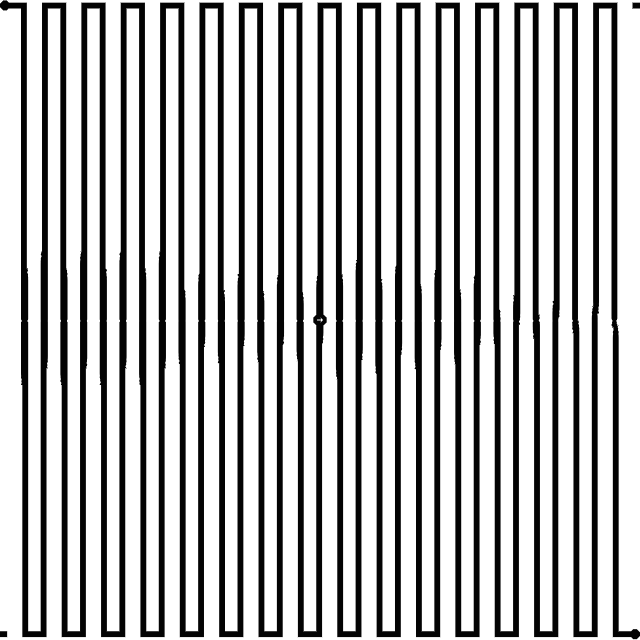
A WebGL 1 fragment shader for this pattern:

```glsl
precision highp float;
// A single black path zigzags over white: 31 upright strokes joined by square caps.
// Each stroke is two slightly offset runs whose overlap thickens the middle.
// Distances are in 1/768 of the canvas, with y pointing down.
uniform vec2 u_resolution;

const float SPACING = 23.62;

float box(vec2 p, vec2 halfSize) {
  vec2 d = abs(p) - halfSize;
  return max(d.x, d.y);
}

float octagon(vec2 p, float radius) {
  p = abs(p);
  return max(max(p.x, p.y), 0.74 * (p.x + p.y)) - radius;
}

// Half length of the overlap: steps every eight strokes, shrinking to the right
float overlapReach(float stroke) {
  float group = floor(stroke / 8.0);
  float k = mod(stroke, 8.0);
  if (group < 0.5) return 70.0;
  if (group < 1.5) return 45.0 - 0.6 * k;
  if (group < 2.5) return 63.0 - 3.0 * k;
  return max(21.0 - 3.3 * k, 0.5);
}

// Broken edge near the tip of a run, from layered sines
float tipWear(float fromTip, float y, float stroke) {
  float ripple = 0.5 + 0.5 * sin(1.1 * y + 2.3 * stroke) * sin(0.37 * y + stroke);
  return 1.5 * ripple * (1.0 - smoothstep(0.0, 15.0, fromTip));
}

float strokes(vec2 p, float t) {
  float stroke = clamp(floor(t + 0.5), 0.0, 30.0);
  float side = 1.0 - 2.0 * mod(stroke, 2.0);
  float x = (t - stroke) * SPACING * side;
  float middle = 382.0 + 10.0 * side;
  float reach = overlapReach(stroke);
  float upperEnd = middle + reach;
  float lowerStart = middle - reach;
  // Small nick at mid height on some strokes
  float nick = (0.4 + 0.4 * sin(stroke * 2.7 + 1.5)) * (1.0 - smoothstep(0.5, 2.0, abs(p.y - 385.0)));
  float upperHalf = 3.5 - nick - tipWear(upperEnd - p.y, p.y, stroke);
  float lowerHalf = 3.5 - nick - tipWear(p.y - lowerStart, p.y, stroke);
  float upper = max(abs(x + 0.8) - upperHalf, max(6.7 - p.y, p.y - upperEnd));
  float lower = max(abs(x - 0.8) - lowerHalf, max(lowerStart - p.y, p.y - 761.0));
  return min(upper, lower);
}

// Alternating joins along both ends, including the lead-in and lead-out
float caps(vec2 p, float t) {
  vec2 halfSize = vec2(14.5, 3.5);
  float top = box(vec2((mod(t - 0.5, 2.0) - 1.0) * SPACING, p.y - 6.7), halfSize);
  float bottom = box(vec2((mod(t + 0.5, 2.0) - 1.0) * SPACING, p.y - 761.0), halfSize);
  return min(top, bottom);
}

float arrow(vec2 p) {
  float shaft = box(p, vec2(3.3, 0.6));
  float head = max(0.707 * (abs(p.y) + p.x - 3.7), 1.0 - p.x);
  return min(shaft, head);
}

void main() {
  vec2 p = gl_FragCoord.xy / u_resolution * 768.0;
  p.y = 768.0 - p.y;
  float pixel = 768.0 / min(u_resolution.x, u_resolution.y);
  float t = (p.x - 29.5) / SPACING;

  // Path with end dots and a centre marker
  float ink = min(strokes(p, t), caps(p, t));
  ink = min(ink, octagon(p - vec2(6.0, 6.5), 6.0));
  ink = min(ink, octagon(p - vec2(762.0, 761.0), 6.0));
  ink = min(ink, octagon(p - 384.0, 8.0));
  ink = max(ink, -arrow(p - 384.0));

  float coverage = clamp(0.5 - ink / pixel, 0.0, 1.0);
  gl_FragColor = vec4(vec3(mix(1.0, 0.01, coverage)), 1.0);
}
```
